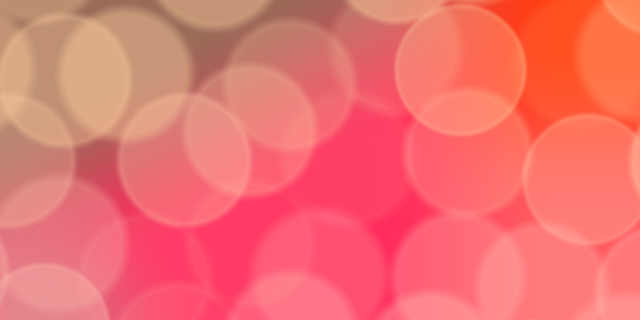
Reproduce this background procedurally as a Shadertoy shader.

```glsl
// Soft overlapping bokeh discs over a warm brown, rose and ember gradient.

// Backdrop colours
const vec3 ROSE  = vec3(1.00, 0.17, 0.36);
const vec3 BROWN = vec3(0.60, 0.42, 0.35);
const vec3 EMBER = vec3(1.00, 0.25, 0.07);
const vec3 CORAL = vec3(1.00, 0.36, 0.38);
const vec3 MAUVE = vec3(0.84, 0.39, 0.46);

// Disc colours: lower and upper part of the canvas
const vec3 BLUSH = vec3(1.00, 0.74, 0.69);
const vec3 CREAM = vec3(1.00, 0.82, 0.62);

// Disc layout, in canvas heights
const float CELL = 0.32;
const float RADIUS = 0.208;
const float RADIUS_VARIATION = 0.006;
const float SHARP_EDGE = 0.006;
const float SOFT_EDGE = 0.026;
const float RIM_WIDTH = 0.007;
const float RIM_GLOW = 0.10;

// Disc opacity inside the clear channel and in the crowded areas
const float FAINT = 0.14;
const float DENSE = 0.44;

// Ends of the clear channel, and the clear spot in the upper right
const vec2 CHANNEL_START = vec2(0.50, 0.05);
const vec2 CHANNEL_END = vec2(1.22, 0.62);
const vec2 CLEAR_SPOT = vec2(1.80, 0.82);

vec3 hash3(vec2 cell) {
    vec3 h = fract(vec3(cell.xyx) * vec3(0.1031, 0.1030, 0.0973));
    h += dot(h, h.yxz + 33.33);
    return fract((h.xxy + h.yzz) * h.zyx);
}

float segmentDistance(vec2 p, vec2 a, vec2 b) {
    vec2 ab = b - a;
    float t = clamp(dot(p - a, ab) / dot(ab, ab), 0.0, 1.0);
    return length(p - a - ab * t);
}

vec3 backdrop(vec2 p) {
    float upperLeft = p.y - 0.22 - 0.5 * p.x;
    float right = smoothstep(1.15, 1.75, p.x);
    float top = smoothstep(0.30, 0.85, p.y);
    vec3 color = mix(ROSE, BROWN, smoothstep(-0.25, 0.40, upperLeft));
    color = mix(color, mix(CORAL, EMBER, top), right);
    float corner = 1.0 - smoothstep(0.05, 0.50, length(p - vec2(0.1, 0.0)));
    return mix(color, MAUVE, corner);
}

// Opacity falls where the saturated backdrop should show through
float discOpacity(vec2 center, float variation) {
    float channel = segmentDistance(center, CHANNEL_START, CHANNEL_END);
    float clearance = min(channel, length(center - CLEAR_SPOT));
    float crowding = smoothstep(0.05, 0.40, clearance);
    return mix(FAINT, DENSE, crowding) * mix(0.65, 1.0, variation);
}

// Lays one translucent disc over the colour beneath it
vec3 addDisc(vec3 under, vec2 p, vec2 cell) {
    vec3 place = hash3(cell + 17.0);
    vec3 look = hash3(cell + 71.0);
    vec2 center = (cell + mix(vec2(0.08), vec2(0.92), place.xy)) * CELL;
    float radius = RADIUS + RADIUS_VARIATION * (2.0 * place.z - 1.0);
    float crispness = look.x * look.x;
    float edge = max(mix(SOFT_EDGE, SHARP_EDGE, crispness), 1.5 / iResolution.y);

    float d = length(p - center) - radius;
    float body = 1.0 - smoothstep(-edge, edge, d);
    float rimOffset = (d + edge) / RIM_WIDTH;
    float rim = RIM_GLOW * crispness * exp(-rimOffset * rimOffset);

    vec3 tint = mix(BLUSH, CREAM, smoothstep(0.15, 0.85, center.y));
    float opacity = discOpacity(center, look.y);
    return mix(under, tint, body * (opacity + rim));
}

void mainImage(out vec4 fragColor, in vec2 fragCoord) {
    vec2 p = fragCoord / iResolution.y;
    vec3 color = backdrop(p);

    // Every disc reaching this point starts in a neighbouring cell
    vec2 home = floor(p / CELL);
    for (int y = -1; y <= 1; y++) {
        for (int x = -1; x <= 1; x++) {
            color = addDisc(color, p, home + vec2(x, y));
        }
    }
    fragColor = vec4(color, 1.0);
}
```
